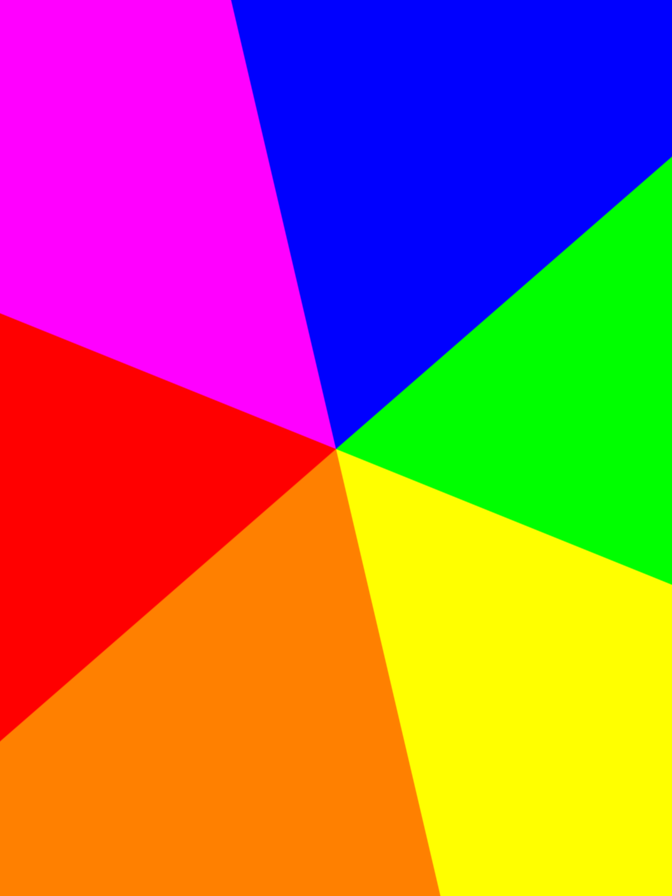
This background is drawn by a WebGL 2 fragment shader. Its source:

```glsl
#version 300 es
precision highp float;
// Six flat colour wedges, cut by three straight lines through one hub.

uniform vec2 u_resolution;
out vec4 fragColor;

const vec3 BLUE = vec3(0.0, 0.0, 1.0);
const vec3 MAGENTA = vec3(1.0, 0.0, 1.0);
const vec3 RED = vec3(1.0, 0.0, 0.0);
const vec3 ORANGE = vec3(1.0, 0.5, 0.0);
const vec3 YELLOW = vec3(1.0, 1.0, 0.0);
const vec3 GREEN = vec3(0.0, 1.0, 0.0);

// Hub position, in canvas widths from the canvas centre
const vec2 HUB = vec2(0.0, -0.0015);

// Coverage of the half plane to the left of a line through the origin
float leftOfLine(vec2 p, float degreesUp, float softness) {
    float angle = radians(degreesUp);
    float signedDistance = p.y * cos(angle) - p.x * sin(angle);
    return smoothstep(-softness, softness, signedDistance);
}

// Wedge colour chosen by the sides of the three lines
vec3 wedgeColor(float rising, float steep, float falling) {
    vec3 upperLeft = mix(BLUE, mix(MAGENTA, RED, falling), steep);
    vec3 lowerRight = mix(GREEN, mix(YELLOW, ORANGE, steep), falling);
    return mix(lowerRight, upperLeft, rising);
}

void main() {
    vec2 p = (gl_FragCoord.xy - 0.5 * u_resolution) / u_resolution.x - HUB;
    float softness = 1.0 / u_resolution.x;

    float rising = leftOfLine(p, 41.03, softness);
    float steep = leftOfLine(p, 103.15, softness);
    float falling = leftOfLine(p, 158.0, softness);

    fragColor = vec4(wedgeColor(rising, steep, falling), 1.0);
}
```
